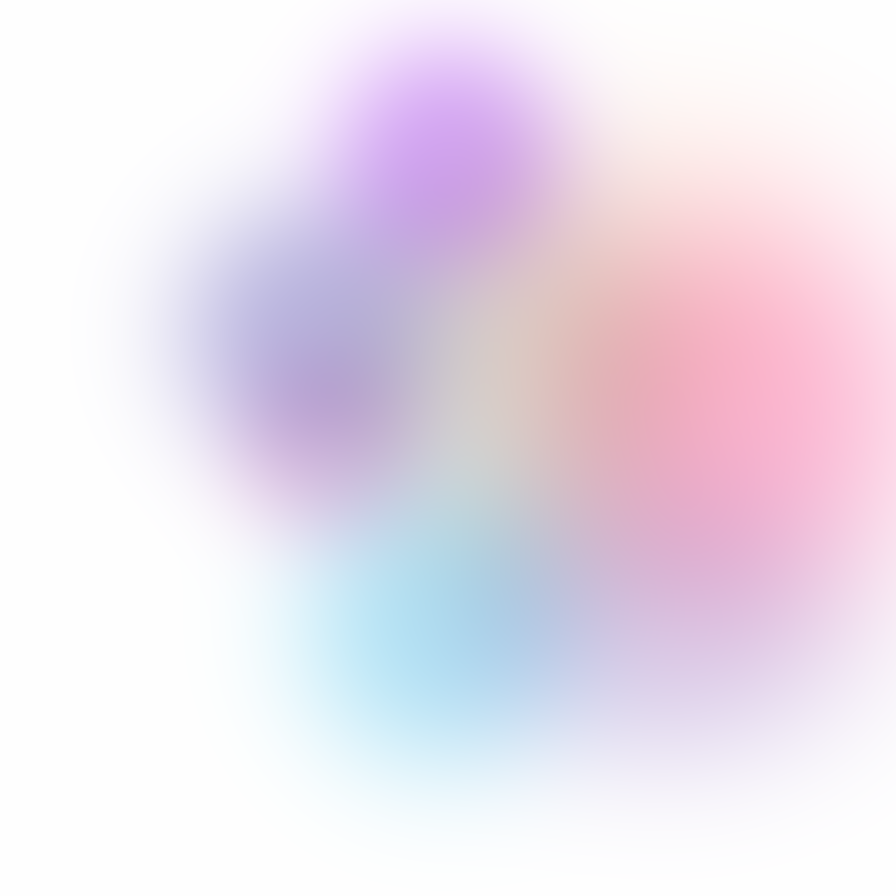
Write a three.js fragment shader that draws this background.

```glsl
varying vec2 vUv;

// Soft elliptical falloff: 1 at the centre, 1/e at the radius
float softGlow(vec2 point, vec2 centre, vec2 radius) {
  vec2 offset = (point - centre) / radius;
  return exp(-pow(dot(offset, offset) + 1e-6, 1.25));
}

// Light absorbed per channel by one coloured cloud
vec3 cloud(vec2 point, vec2 centre, vec2 radius, vec3 absorption) {
  return absorption * softGlow(point, centre, radius);
}

void main() {
  const vec3 paper = vec3(0.998);

  // Absorption of each tint
  const vec3 violet = vec3(0.17, 0.41, 0.03);
  const vec3 indigo = vec3(0.31, 0.33, 0.13);
  const vec3 mauve = vec3(0.05, 0.18, 0.08);
  const vec3 beige = vec3(0.13, 0.12, 0.19);
  const vec3 peach = vec3(0.00, 0.04, 0.07);
  const vec3 rose = vec3(0.01, 0.33, 0.19);
  const vec3 sky = vec3(0.33, 0.10, 0.03);
  const vec3 lavender = vec3(0.14, 0.18, 0.07);

  // Upper left clouds
  vec3 density = cloud(vUv, vec2(0.500, 0.825), vec2(0.130), violet);
  density += cloud(vUv, vec2(0.350, 0.630), vec2(0.150), indigo);
  density += cloud(vUv, vec2(0.365, 0.500), vec2(0.110), mauve);

  // Warm centre and right
  density += cloud(vUv, vec2(0.592, 0.583), vec2(0.170, 0.220), beige);
  density += cloud(vUv, vec2(0.742, 0.714), vec2(0.195, 0.182), peach);
  density += cloud(vUv, vec2(0.814, 0.538), vec2(0.215, 0.221), rose);

  // Cool lower clouds
  density += cloud(vUv, vec2(0.488, 0.303), vec2(0.156, 0.163), sky);
  density += cloud(vUv, vec2(0.742, 0.297), vec2(0.215, 0.163), lavender);

  // Overlapping tints multiply like layered washes
  gl_FragColor = vec4(paper * exp(-density), 1.0);
}
```
